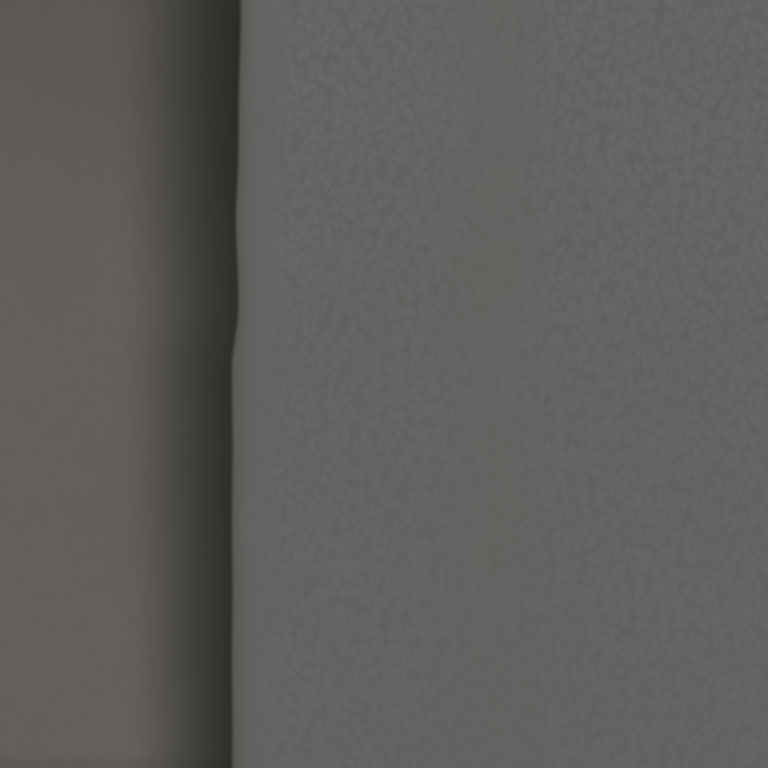
Give the GLSL for this texture, as a WebGL 2 fragment shader.

```glsl
#version 300 es
precision highp float;

#define EDGE_X 0.302
#define EDGE_SOFT 0.0036
#define SHADOW_WIDTH 0.155
#define GRAIN_SCALE 74.0
#define GRAIN_AMOUNT 0.050
#define CLOUD_AMOUNT 0.005
#define PANEL_COLOR vec3(0.388, 0.392, 0.382)
#define WALL_COLOR vec3(0.388, 0.374, 0.354)
#define SHADOW_COLOR vec3(0.190, 0.189, 0.176)

uniform vec2 u_resolution;
out vec4 fragColor;

vec2 hash2(vec2 p) {
  vec3 q = fract(vec3(p.xyx) * vec3(0.1031, 0.1030, 0.0973));
  q += dot(q, q.yzx + 33.33);
  return fract((q.xx + q.yz) * q.zy);
}

// Distance to the nearest scattered cell point
float cellular(vec2 p) {
  vec2 cell = floor(p), local = fract(p);
  float nearest = 2.0;
  for (int j = -1; j <= 1; j++) {
    for (int i = -1; i <= 1; i++) {
      vec2 offset = vec2(i, j);
      vec2 toPoint = offset + hash2(cell + offset) - local;
      nearest = min(nearest, dot(toPoint, toPoint));
    }
  }
  return sqrt(nearest);
}

// Broad, soft variation from layered sines
float clouds(vec2 p) {
  float sum = 0.0, weight = 0.5;
  for (int i = 0; i < 4; i++) {
    sum += weight * sin(p.x + 1.7 * sin(p.y)) * sin(p.y + 1.3 * sin(p.x));
    p = mat2(1.5, 1.1, -1.1, 1.5) * p + 2.3;
    weight *= 0.55;
  }
  return sum;
}

// Slightly uneven vertical boundary with a step above the middle
float edgeAt(float y) {
  float x = EDGE_X + 0.0075 * smoothstep(0.52, 0.60, y);
  x -= 0.0025 * exp(-pow((y - 0.72) / 0.05, 2.0));
  return x + 0.003 * smoothstep(0.75, 1.0, y) + 0.0005 * sin(y * 34.0);
}

vec3 wallShade(vec2 uv, float edge) {
  float gap = edge - uv.x;
  float width = SHADOW_WIDTH + 0.035 * (uv.y - 0.4);
  float light = smoothstep(-0.012, width, gap);
  vec3 color = mix(SHADOW_COLOR, WALL_COLOR, light);
  color *= 1.0 - 0.07 * smoothstep(0.6, 1.0, uv.y);
  color *= 1.0 - 0.06 * smoothstep(0.025, 0.0, uv.y);
  // Thin contact line beside the panel
  color *= 1.0 - 0.08 * exp(-max(gap, 0.0) / 0.006);
  // Faint vertical fibres
  float fibre = cellular(uv * vec2(95.0, 32.0)) - 0.47;
  return color - 0.008 * light * fibre + CLOUD_AMOUNT * clouds(uv * 9.0);
}

vec3 panelShade(vec2 uv, float edge) {
  float inside = uv.x - edge;
  vec3 color = PANEL_COLOR;
  // Slanted flecks fade near the rim and in a calm vertical band
  vec2 warp = 0.004 * sin(uv.yx * vec2(71.0, 83.0));
  vec2 p = (uv + warp) * GRAIN_SCALE;
  p = mat2(1.05, 0.28, -0.30, 0.85) * p;
  float grain = 0.6 * cellular(p) + 0.4 * cellular(p * 1.7 + 17.0) - 0.47;
  float calm = exp(-pow((uv.x - 0.64) / 0.055, 2.0));
  float strength = smoothstep(0.01, 0.08, inside) * (1.0 - 0.5 * calm);
  strength *= mix(0.75, 1.1, uv.y);
  color -= GRAIN_AMOUNT * strength * grain * vec3(0.92, 1.0, 1.0);
  // Gentle tonal drift with a slight cool tint
  float drift = clouds(uv * vec2(8.0, 10.0) + 4.0);
  color += CLOUD_AMOUNT * drift * vec3(0.4, 0.8, 1.0);
  color += 0.005 * (uv.y - 0.5) - 0.002 * calm * vec3(0.0, 0.3, 1.0);
  // Muted olive rim where the surface turns away
  float rim = exp(-max(inside, 0.0) / 0.010);
  color *= 1.0 - rim * vec3(0.15, 0.15, 0.20);
  return color;
}

void main() {
  vec2 uv = gl_FragCoord.xy / u_resolution;
  float edge = edgeAt(uv.y);
  float softness = max(EDGE_SOFT, 1.0 / u_resolution.x);
  float panel = smoothstep(-softness, softness, uv.x - edge);
  vec3 color = mix(wallShade(uv, edge), panelShade(uv, edge), panel);
  fragColor = vec4(color, 1.0);
}
```
